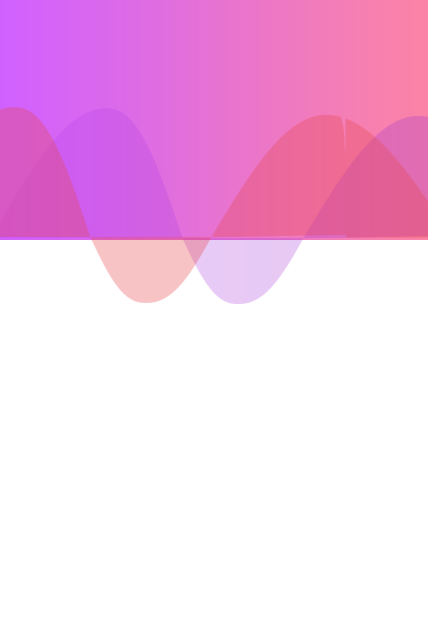
Write a WebGL 2 fragment shader that draws this background.

```glsl
#version 300 es
precision highp float;

#define BASELINE 0.6296
#define HEADER_BOTTOM 0.625
#define WAVE_SHIFT vec2(0.215, -0.0017)
#define SEAM_X 0.8075
#define HEADER_LEFT vec3(0.82, 0.38, 1.0)
#define HEADER_RIGHT vec3(0.985, 0.515, 0.655)
#define VIOLET_LEFT vec3(0.74, 0.28, 0.93)
#define VIOLET_RIGHT vec3(0.60, 0.18, 0.80)
#define RED vec3(0.90, 0.27, 0.29)
#define VIOLET_ALPHA 0.27
#define RED_ALPHA 0.32

uniform vec2 u_resolution;
out vec4 fragColor;

// Antialiased coverage of the region where d is positive
float cover(float d) {
    return clamp(d / max(fwidth(d), 1e-6) + 0.5, 0.0, 1.0);
}

// Cosine hump with its own width on each side of the centre
float hump(float x, float centre, float left, float right, vec2 power) {
    float d = x - centre;
    float t = min(abs(d) / (d < 0.0 ? left : right), 1.0);
    return cos(1.5707963 * pow(t, d < 0.0 ? power.x : power.y));
}

// Crest, trough and crest joined at the baseline
float waveHeight(float x) {
    return 0.203 * hump(x, 0.033, 0.268, 0.178, vec2(1.0, 1.15))
         - 0.103 * hump(x, 0.340, 0.129, 0.154, vec2(1.15))
         + 0.191 * hump(x, 0.762, 0.268, 0.293, vec2(1.0));
}

// Area between the wave and its slightly tilted base
float waveFill(vec2 p) {
    float tilt = p.x < SEAM_X ? 0.003 * smoothstep(0.494, SEAM_X, p.x) : -0.001;
    float aboveBase = cover(p.y - BASELINE - tilt);
    float belowCurve = cover(BASELINE + waveHeight(p.x) - p.y);
    float fill = mix(1.0 - belowCurve, belowCurve, aboveBase);

    // Narrow tapering slit at the seam of the second crest
    float depth = max(0.815 - p.y, 0.0);
    float width = 0.0015 + 0.009 * exp(-depth * 60.0);
    float slit = cover(p.x - SEAM_X + width) * cover(SEAM_X - p.x);
    return fill * (1.0 - slit * smoothstep(0.757, 0.775, p.y));
}

void main() {
    vec2 uv = gl_FragCoord.xy / u_resolution;

    // Header gradient over a white page
    vec3 header = mix(HEADER_LEFT, HEADER_RIGHT, smoothstep(0.0, 1.0, uv.x) * 0.3 + uv.x * 0.7);
    vec3 color = mix(vec3(1.0), header, cover(uv.y - HEADER_BOTTOM));

    // Translucent waves, violet behind red
    vec3 violet = mix(VIOLET_LEFT, VIOLET_RIGHT, uv.x);
    color = mix(color, violet, VIOLET_ALPHA * waveFill(uv - WAVE_SHIFT));
    color = mix(color, RED, RED_ALPHA * waveFill(uv));

    fragColor = vec4(color, 1.0);
}
```
